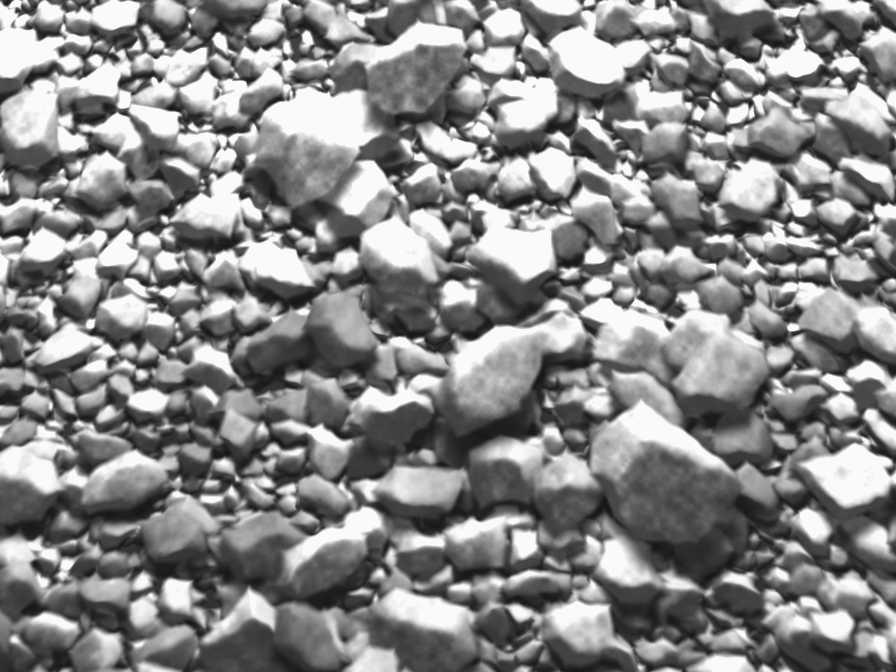
Give the GLSL for this texture, as a Shadertoy shader.

```glsl
// Sunlit grey rubble: faceted stones of several sizes, painted from fine gravel up to boulders.
// Each stone is a convex polygon whose sloping sides and tilted top are shaded by a light
// from above; every stone drops a soft shadow on the ones already painted below it.

const float TAU = 6.2831853;
const int FACETS = 7;
const int LAYERS = 5;
// Cell size (in canvas heights) and share of cells that hold a stone
const vec2 LAYER[LAYERS] = vec2[LAYERS](
    vec2(0.031, 1.00), vec2(0.050, 0.88), vec2(0.080, 0.68),
    vec2(0.125, 0.42), vec2(0.200, 0.20));

const vec3 LIGHT = vec3(0.12, 0.78, 0.61);
const float GAP_TONE = 0.13;         // darkness between stones
const float AMBIENT = 0.13;
const float EXPOSURE_BOTTOM = 0.76;
const float EXPOSURE_TOP = 1.32;
const float PERSPECTIVE = 0.42;      // stones shrink towards the top
const float EDGE = 0.0060;           // softness of outlines
const float SHADOW_DROP = 0.30;      // shadow offset in stone radii
const float SHADOW_TONE = 0.22;
const float ROUGHNESS = 0.42;        // bumps on the stone faces
const float PATCHINESS = 0.38;       // broad light and dark areas
const float GAMMA = 0.85;            // final tone curve
const float GAIN = 1.12;
const float BLACK_SHIFT = 0.015;
const float WHITE = 0.98;

vec2 hash2(vec2 p) {
    vec3 q = fract(vec3(p.xyx) * vec3(0.1031, 0.1030, 0.0973));
    q += dot(q, q.yzx + 33.33);
    return fract((q.xx + q.yz) * q.zy);
}

vec2 noise2(vec2 p) {
    vec2 i = floor(p), f = fract(p);
    f = f * f * (3.0 - 2.0 * f);
    return mix(mix(hash2(i), hash2(i + vec2(1, 0)), f.x),
               mix(hash2(i + vec2(0, 1)), hash2(i + vec2(1, 1)), f.x), f.y) - 0.5;
}

// Paints one stone, centred at the origin of p, and its shadow over tone
float paintStone(float tone, vec2 p, vec2 id, float radius, vec2 bump) {
    vec2 form = hash2(id + 71.7);
    vec2 tilt = (hash2(id + 131.3) - vec2(0.5, 0.47)) * vec2(0.9, 1.7);
    float axis = mix(-1.2, 0.8, form.x);
    float narrow = mix(0.45, 0.90, form.y);
    float albedo = mix(0.52, 1.10, hash2(id + 211.9).x);
    vec2 shadowPoint = p + vec2(-0.04, SHADOW_DROP) * radius;
    float soft = 0.004 + 0.03 * radius;

    // The tilted top face starts the blend of face normals
    float topHeight = 0.42 * narrow * radius + dot(tilt, p);
    float weight = exp(clamp(-topHeight / soft, -40.0, 30.0));
    vec3 normal = normalize(vec3(-tilt, 1.0)) * weight;
    float outline = -1.0, shadow = -1.0;

    for (int k = 0; k < FACETS; k++) {
        vec2 rnd = hash2(id + 17.3 * float(k + 1));
        float angle = (float(k) + 0.75 * rnd.x) * TAU / float(FACETS);
        vec2 side = vec2(cos(angle), sin(angle));
        float reach = radius * mix(0.74, 1.0, rnd.y)
                    * length(vec2(cos(angle - axis), narrow * sin(angle - axis)));
        float slope = mix(0.75, 1.9, fract(rnd.x * 7.0 + rnd.y * 3.0));
        float d = dot(p, side) - reach;
        outline = max(outline, d);
        shadow = max(shadow, dot(shadowPoint, side) - reach);
        float w = exp(clamp(d * slope / soft, -40.0, 30.0));
        normal += normalize(vec3(side * slope, 1.0)) * w;
        weight += w;
    }

    normal = normalize(normal / weight + vec3(bump * ROUGHNESS, 0.0));
    float lit = max(dot(normal, normalize(LIGHT)), 0.0);
    float face = AMBIENT * (0.8 + 0.7 * albedo) + 1.02 * albedo * pow(lit, 1.25);
    face *= 1.0 + 0.3 * bump.x;

    tone *= mix(SHADOW_TONE, 1.0, smoothstep(-0.12, 0.18, shadow / radius));
    return mix(tone, face, 1.0 - smoothstep(-EDGE, EDGE, outline));
}

// Rows run from top to bottom so that nearer stones overlap farther ones
float paintLayer(float tone, vec2 p, vec2 layer, float seed, vec2 bump) {
    float cell = layer.x;
    vec2 home = floor(p / cell);
    for (int j = 1; j >= -1; j--)
    for (int i = -1; i <= 1; i++) {
        vec2 grid = home + vec2(i, j);
        vec2 id = grid + seed * vec2(157.0, 89.0) + 300.0;
        vec2 pick = hash2(id);
        if (pick.x > layer.y) continue;
        vec2 jitter = (hash2(id + 41.1) - 0.5) * 0.6;
        vec2 local = p - (grid + 0.5 + jitter) * cell;
        if (length(local) > 1.2 * cell) continue;
        tone = paintStone(tone, local, id, cell * mix(0.46, 0.74, pick.y), bump);
    }
    return tone;
}

void mainImage(out vec4 fragColor, in vec2 fragCoord) {
    vec2 uv = fragCoord / iResolution.y;
    float centre = 0.5 * iResolution.x / iResolution.y;

    // Receding ground, with slightly chipped outlines
    vec2 p = vec2((uv.x - centre) * (1.0 + PERSPECTIVE * uv.y),
                  uv.y + 0.5 * PERSPECTIVE * uv.y * uv.y);
    vec2 bump = 0.55 * noise2(p * 38.0 + 50.0) + 0.4 * noise2(p * 85.0 + 90.0)
              + 0.15 * noise2(p * 170.0 + 170.0);
    float patches = noise2(p * 5.0 + 20.0).x + 0.6 * noise2(p * 11.0 + 60.0).y;
    p += 0.014 * noise2(p * 20.0 + 30.0) + 0.006 * noise2(p * 55.0 + 80.0);

    float tone = GAP_TONE;
    for (int n = 0; n < LAYERS; n++)
        tone = paintLayer(tone, p, LAYER[n], float(n), bump);

    // Exposure over the slope, lifted black, then the tone curve
    tone *= mix(EXPOSURE_BOTTOM, EXPOSURE_TOP, uv.y) * (1.0 + PATCHINESS * patches);
    tone = max(tone, 0.0) + 0.06 * exp(-6.0 * max(tone, 0.0));
    tone = GAIN * pow(tone, GAMMA) - BLACK_SHIFT;
    fragColor = vec4(vec3(clamp(tone, 0.0, WHITE)), 1.0);
}
```
